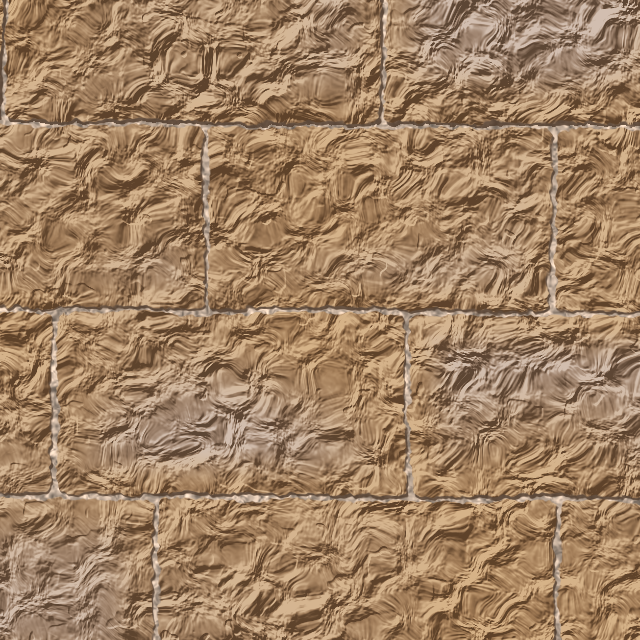
Give the GLSL for this texture, as a WebGL 1 fragment shader.

```glsl
precision highp float;
// Sunlit wall of large rough sandstone blocks in four staggered courses.
// Rounded-box distances give blocks and mortar; a noise height field, differenced
// toward the light, gives the chipped relief. Low noise adds the greyish bloom.

uniform vec2 u_resolution;

#define COURSE 0.291        // height of a course
#define FIRST_JOINT 0.227   // height of the lowest bed joint
#define TILT 0.008          // fall of the bed joints across the wall
#define JOINT 0.0046        // half width of the mortar
#define CORNER 0.014        // rounding of block corners
#define RELIEF 12.5         // contrast of the chipped surface
#define LIGHT_STEP 0.0021   // sampling distance toward the light
#define SHADOW 0.0052       // length of the shadow cast on mortar
#define BLOOM 0.75          // strength of the greyish patches

const vec2 LIGHT = vec2(-0.5, 0.866);
const vec4 BLOCK_START = vec4(0.243, 0.085, 0.322, 0.006);  // per course, bottom up
const vec4 BLOCK_WIDTH = vec4(0.628, 0.553, 0.543, 0.591);
const vec3 STONE_DARK = vec3(0.36, 0.26, 0.175);
const vec3 STONE_MID = vec3(0.63, 0.50, 0.38);
const vec3 STONE_LIGHT = vec3(0.83, 0.72, 0.60);
const vec3 BLOOM_TINT = vec3(0.99, 1.05, 1.20);
const vec3 OCHRE_TINT = vec3(1.01, 0.97, 0.88);
const vec3 MORTAR = vec3(0.74, 0.66, 0.59);
const vec3 MORTAR_SHADE = vec3(0.32, 0.24, 0.18);

float hash(vec2 p) {
  return fract(sin(dot(p, vec2(127.1, 311.7))) * 43758.5453);
}

float noise(vec2 p) {
  vec2 i = floor(p), f = fract(p);
  f = f * f * (3.0 - 2.0 * f);
  return mix(mix(hash(i), hash(i + vec2(1, 0)), f.x),
             mix(hash(i + vec2(0, 1)), hash(i + vec2(1, 1)), f.x), f.y);
}

vec2 warp(vec2 p) {
  return vec2(noise(p), noise(p + 31.0)) - 0.5;
}

float fbm(vec2 p) {
  float sum = 0.0, amp = 0.5;
  for (int i = 0; i < 4; i++) {
    sum += amp * noise(p);
    p = mat2(1.68, 1.26, -1.26, 1.68) * p + 17.3;
    amp *= 0.5;
  }
  return sum;
}

// x: distance inward from the block outline, yz: column and course
vec3 block(vec2 p) {
  p += 0.006 * warp(p * 14.0) + 0.006 * warp(p * 75.0) + 0.004 * warp(p * 170.0);
  float v = (p.y + TILT * p.x - FIRST_JOINT) / COURSE + 1.0;
  float course = floor(v);
  vec4 pick = vec4(equal(vec4(mod(course, 4.0)), vec4(0, 1, 2, 3)));
  float width = dot(BLOCK_WIDTH, pick);
  float u = (p.x - dot(BLOCK_START, pick)) / width;
  vec2 size = vec2(width, COURSE);
  vec2 q = abs(fract(vec2(u, v)) - 0.5) * size - 0.5 * size + CORNER;
  float outside = length(max(q, 0.0)) + min(max(q.x, q.y), 0.0) - CORNER;
  return vec3(-outside, floor(u), course);
}

// Chipped face with short broken ledges, pits and worn edges
float height(vec2 p) {
  float chips = fbm(p * 30.0 + 1.3 * warp(p * 26.0));
  float contour = noise(p * vec2(10.0, 15.0) + 4.0) + 0.6 * (chips - 0.47) - 0.5;
  float ledge = smoothstep(-0.035, 0.035, contour)
              * smoothstep(0.5, 0.8, noise(p * 9.0 + 7.0));
  float pit = smoothstep(0.72, 0.92, noise(p * 44.0 + 11.0 + warp(p * 70.0)));
  float edge = smoothstep(0.0, 0.022, block(p).x);
  return chips + 0.09 * ledge - 0.09 * pit + 0.09 * edge;
}

void main() {
  vec2 p = gl_FragCoord.xy / u_resolution.y;
  float soft = max(0.0012, 1.0 / u_resolution.y);
  vec3 b = block(p);
  float character = hash(b.yz + 3.7);
  float topCourse = step(2.5, b.z);
  float joint = JOINT * (0.55 + 0.9 * noise(p * 34.0 + 3.0));
  float stoneMask = smoothstep(joint - soft, joint + soft, b.x);

  // Relief, uneven over each face and coarser in the top course
  float slope = height(p) - height(p + LIGHT * LIGHT_STEP);
  float roughness = mix(0.75, 1.0, character) + 0.25 * topCourse;
  roughness *= 0.7 + 0.6 * noise(p * 8.0 + 41.0);
  float grain = noise(p * 230.0 + 2.0 * warp(p * 90.0)) - 0.5;
  float tone = 0.52 + RELIEF * roughness * slope + 0.14 * grain;
  tone += 0.1 * (noise(p * 5.0 + 23.0) - 0.5) + 0.06 * (character - 0.5);
  tone = clamp(tone, 0.0, 1.0);
  vec3 stone = mix(STONE_DARK, STONE_MID, smoothstep(-0.05, 0.55, tone));
  stone = mix(stone, STONE_LIGHT, smoothstep(0.4, 1.0, tone));

  // Greyish bloom on the faces, warmer ochre toward the edges
  float bloom = smoothstep(0.42, 0.85, noise(p * 3.1 + b.yz * 5.3))
              * smoothstep(0.01, 0.09, b.x);
  float ochre = noise(p * 4.0 + 61.0) * (1.0 - bloom);
  stone *= mix(vec3(1.0), BLOOM_TINT, BLOOM * bloom);
  stone *= mix(vec3(1.0), OCHRE_TINT, ochre);

  // Crumbly mortar, shaded by the block on its lit side
  float reach = SHADOW * (0.5 + 0.8 * noise(p * 22.0 + 9.0) + 0.9 * topCourse);
  float shaded = smoothstep(joint - soft, joint + soft, block(p + LIGHT * reach).x);
  vec3 mortar = MORTAR * (1.0 + 0.5 * grain + 0.5 * (noise(p * 120.0) - 0.5));
  mortar = mix(mortar, MORTAR_SHADE, 0.85 * shaded);

  gl_FragColor = vec4(mix(mortar, stone, stoneMask), 1.0);
}
```
